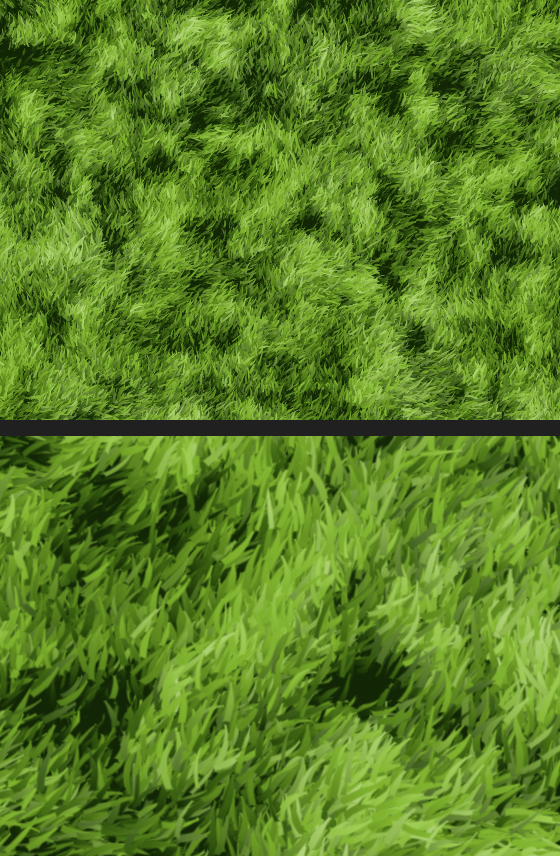
Top, the full canvas; bottom, a detail of the centre.
This texture is drawn by a WebGL 1 fragment shader. Its source:

```glsl
precision highp float;
uniform vec2 u_resolution;

const int LAYERS = 16;
const float CELL = 0.022;

const vec3 SHADOW = vec3(0.07, 0.15, 0.02);
const vec3 DEEP_GREEN = vec3(0.22, 0.37, 0.06);
const vec3 LEAF_GREEN = vec3(0.37, 0.54, 0.12);
const vec3 SUNLIT = vec3(0.50, 0.70, 0.18);
const vec3 GLINT = vec3(0.62, 0.80, 0.33);

float hash(vec2 p) {
  vec3 q = fract(p.xyx * vec3(0.1031, 0.1030, 0.0973));
  q += dot(q, q.yzx + 33.33);
  return fract((q.x + q.y) * q.z);
}

vec2 hash2(vec2 p) {
  return vec2(hash(p), hash(p + vec2(57.3, 19.7)));
}

float noise(vec2 p) {
  vec2 i = floor(p);
  vec2 f = fract(p);
  f = f * f * (3.0 - 2.0 * f);
  float low = mix(hash(i), hash(i + vec2(1.0, 0.0)), f.x);
  float high = mix(hash(i + vec2(0.0, 1.0)), hash(i + 1.0), f.x);
  return mix(low, high, f.y);
}

// Light and dark tufts, centred on zero
float tuftLight(vec2 p) {
  float tufts = 0.6 * noise(p * 15.0 + 11.0) + 0.4 * noise(p * 34.0 + 47.0);
  float contrast = mix(0.8, 1.7, noise(p * 4.0 + 83.0));
  return (tufts - 0.5) * contrast;
}

// Prevailing lean to the upper right, swirling from tuft to tuft
float leanAngle(vec2 p) {
  return 1.05 + 1.7 * (noise(p * 6.0 + 29.0) - 0.5)
              + 1.1 * (noise(p * 17.0 + 71.0) - 0.5);
}

vec3 grassColor(float tone, float pale) {
  vec3 color = mix(SHADOW, DEEP_GREEN, smoothstep(0.0, 0.24, tone));
  color = mix(color, LEAF_GREEN, smoothstep(0.2, 0.5, tone));
  color = mix(color, SUNLIT, smoothstep(0.46, 0.8, tone));
  color = mix(color, GLINT, smoothstep(0.8, 1.15, tone));
  vec3 dryTint = mix(vec3(0.01, -0.03, 0.08), vec3(0.07, 0.03, 0.14),
                     smoothstep(0.4, 0.85, tone));
  return color + pale * dryTint * smoothstep(0.1, 0.4, tone);
}

// Coverage of a bent, tapering blade; local x runs from root to tip
float bladeMask(vec2 q, float halfLength, float halfWidth, float bend, float soft) {
  float along = q.x / halfLength;
  float side = abs(q.y - bend * halfLength * (along * along - 0.3));
  float width = halfWidth * (1.0 - 0.65 * smoothstep(-0.2, 1.0, along));
  float edge = max(side - width, abs(q.x) - halfLength);
  return 1.0 - smoothstep(-soft, soft, edge);
}

// Blend one scattered layer of blades over the color below
vec3 addBlades(vec3 color, vec2 p, float layer, float soft) {
  float depth = layer / float(LAYERS - 1);
  vec2 shift = hash2(vec2(layer, 5.0)) * 3.0;
  vec2 home = floor((p + shift) / CELL);
  for (int j = -1; j <= 1; j++) {
    for (int i = -1; i <= 1; i++) {
      vec2 id = home + vec2(float(i), float(j));
      vec2 seed = id + layer * vec2(37.0, 91.0);
      vec2 root = (id + hash2(seed)) * CELL - shift;
      vec2 offset = p - root;
      if (dot(offset, offset) > CELL * CELL) continue;

      vec2 shape = hash2(seed + 131.0);
      vec2 style = hash2(seed + 277.0);
      float angle = leanAngle(root) + 1.3 * (style.x - 0.5);
      vec2 dir = vec2(cos(angle), sin(angle));
      vec2 q = vec2(dot(offset, dir), dot(offset, vec2(-dir.y, dir.x)));
      float halfLength = mix(0.009, 0.019, shape.x);
      float halfWidth = mix(0.0014, 0.0031, shape.y);
      float bend = 0.5 * (style.y - 0.5);
      float mask = bladeMask(q, halfLength, halfWidth, bend, soft);
      if (mask <= 0.0) continue;

      vec2 tint = hash2(seed + 419.0);
      float tone = 0.47 + 0.38 * (depth - 0.72) + 1.15 * tuftLight(root)
                 + 0.62 * (tint.x - 0.5) + 0.1 * q.x / halfLength;
      float dryness = tint.y + 0.7 * (noise(root * 5.0 + 151.0) - 0.5);
      float pale = smoothstep(0.5, 0.85, dryness);
      color = mix(color, grassColor(tone, pale), mask);
    }
  }
  return color;
}

void main() {
  vec2 p = gl_FragCoord.xy / u_resolution.y;
  float soft = max(0.0014, 0.55 / u_resolution.y);

  // Shaded ground, then blades from the bottom up
  vec3 color = grassColor(0.12 + 0.6 * tuftLight(p), 0.0);
  for (int k = 0; k < LAYERS; k++) {
    color = addBlades(color, p, float(k), soft);
  }
  gl_FragColor = vec4(clamp(color, 0.0, 1.0), 1.0);
}
```
